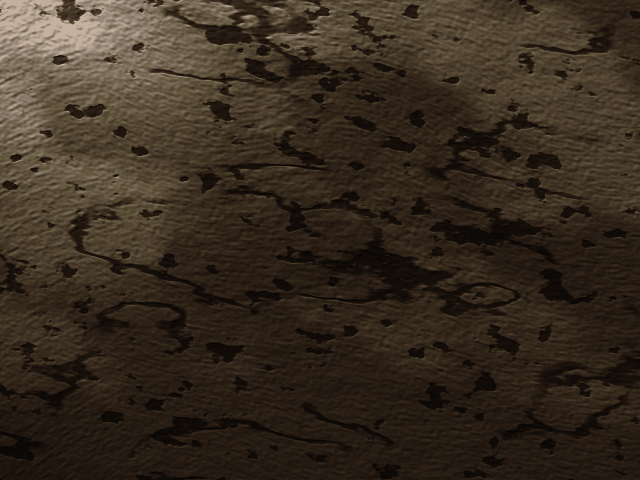
A Shadertoy shader for this texture:

```glsl
// Dark, weathered earthen plaster lit by a soft lamp at the upper left.
// A height field of relief, brushed grain, pits and cracks is shaded by its
// slope toward the lamp; the resulting tone selects a colour from a ramp.

const vec3 SOOT  = vec3(0.13, 0.09, 0.06);
const vec3 BROWN = vec3(0.21, 0.16, 0.11);
const vec3 OLIVE = vec3(0.29, 0.24, 0.17);
const vec3 TAN   = vec3(0.39, 0.34, 0.25);
const vec3 SAND  = vec3(0.57, 0.51, 0.45);
const vec3 CREAM = vec3(0.77, 0.70, 0.62);
const vec2 LAMP  = vec2(0.18, 0.98);

float hash(vec2 cell) {
    vec3 q = fract(cell.xyx * vec3(0.1031, 0.1030, 0.0973));
    q += dot(q, q.yzx + 33.33);
    return fract((q.x + q.y) * q.z);
}

float noise(vec2 p) {
    vec2 i = floor(p), f = fract(p);
    f = f * f * (3.0 - 2.0 * f);
    vec2 s = vec2(1.0, 0.0);
    return mix(mix(hash(i), hash(i + s.xy), f.x),
               mix(hash(i + s.yx), hash(i + s.xx), f.x), f.y);
}

float fbm(vec2 p, int octaves) {
    float sum = 0.0, weight = 0.5, total = 0.0;
    for (int i = 0; i < octaves; i++) {
        sum += weight * noise(p);
        total += weight;
        weight *= 0.5;
        p = mat2(1.92, 0.56, -0.56, 1.92) * p + 17.3;
    }
    return sum / total;
}

vec2 rotate(vec2 p, float angle) {
    float c = cos(angle), s = sin(angle);
    return vec2(c * p.x - s * p.y, s * p.x + c * p.y);
}

// Broken, coarse area running across the middle
float roughArea(vec2 p) {
    vec2 d = rotate(p - vec2(0.74, 0.58), 0.25) / vec2(0.60, 0.30);
    float edge = fbm(p * 5.0 + 4.0, 4) - 0.5;
    return 1.0 - smoothstep(0.45, 1.25, length(d) + 1.3 * edge);
}

// Thin, interrupted fissures, falling slightly to the right
float cracks(vec2 p, float rough) {
    vec2 q = rotate(p, 0.13) * vec2(2.6, 7.5);
    float line = abs(fbm(q + 31.0, 6) - 0.5);
    float gate = smoothstep(0.50, 0.64, fbm(p * vec2(5.0, 8.0) + 9.0, 3) + 0.09 * rough);
    return (1.0 - smoothstep(0.008, 0.034, line)) * gate;
}

// Ragged holes of several sizes
float pits(vec2 p, float rough) {
    float field = fbm(rotate(p, 0.2) * vec2(20.0, 33.0) + 5.0, 4);
    return smoothstep(0.65, 0.73, field + 0.08 * rough - 0.02);
}

// Fine brush marks whose direction bends over the surface
float brushed(vec2 p) {
    vec2 q = p + 0.10 * vec2(noise(p * 2.3), noise(p * 2.7 + 8.0));
    float rising = noise(rotate(q, -0.55) * vec2(42.0, 170.0));
    float falling = noise(rotate(q, 0.22) * vec2(42.0, 170.0));
    return mix(rising, falling, smoothstep(0.25, 0.65, p.x + 0.3 * noise(p * 4.0)));
}

float height(vec2 p, float rough) {
    float relief = fbm(p * vec2(15.0, 24.0), 4);
    float grain = noise(rotate(p, 0.4) * vec2(125.0, 180.0));
    float clods = fbm(p * vec2(48.0, 66.0) + 12.0, 2);
    return 1.1 * relief + 0.45 * grain + 0.50 * brushed(p)
         + (0.25 + 0.65 * rough) * clods
         - 0.45 * cracks(p, rough) - 0.4 * pits(p, rough);
}

float rise(float low, float high, float x) {
    return clamp((x - low) / (high - low), 0.0, 1.0);
}

vec3 earthRamp(float tone) {
    vec3 c = SOOT * rise(0.0, 0.13, tone);
    c = mix(c, BROWN, rise(0.13, 0.21, tone));
    c = mix(c, OLIVE, rise(0.21, 0.29, tone));
    c = mix(c, TAN, rise(0.29, 0.39, tone));
    c = mix(c, SAND, rise(0.39, 0.57, tone));
    return mix(c, CREAM, rise(0.57, 0.77, tone));
}

void mainImage(out vec4 fragColor, in vec2 fragCoord) {
    vec2 p = fragCoord / iResolution.y;
    float rough = roughArea(p);

    // Slope toward the lamp
    vec2 toLamp = 0.0030 * normalize(vec2(-0.55, 0.85));
    float slope = height(p, rough) - height(p + toLamp, rough);

    // Worn pale plaster over darker soil
    float wear = fbm(rotate(p, 0.3) * vec2(2.6, 5.0) + 2.0, 6);
    float pale = smoothstep(0.42, 0.64, wear + 0.12 * (p.y - 0.5));
    float tone = mix(0.155, 0.235, p.y) + 0.085 * (pale - 0.35) * (0.5 + p.y);
    tone *= 1.0 - 0.15 * rough;
    tone *= 0.82 + 0.18 * smoothstep(0.0, 0.45, p.x + p.y);

    // Lamp glow: a hot core inside a broad halo
    vec2 d = rotate(p - LAMP, 0.45) * vec2(0.85, 1.15);
    float r2 = dot(d, d);
    tone += (0.40 * exp(-15.0 * r2) + 0.11 * exp(-3.5 * r2)) * (0.75 + 0.45 * pale);

    // Relief shading and dark openings
    tone *= clamp(1.0 + 1.15 * slope, 0.35, 1.75);
    tone *= 1.0 - 0.62 * max(cracks(p, rough), pits(p, rough));
    fragColor = vec4(earthRamp(tone), 1.0);
}
```
